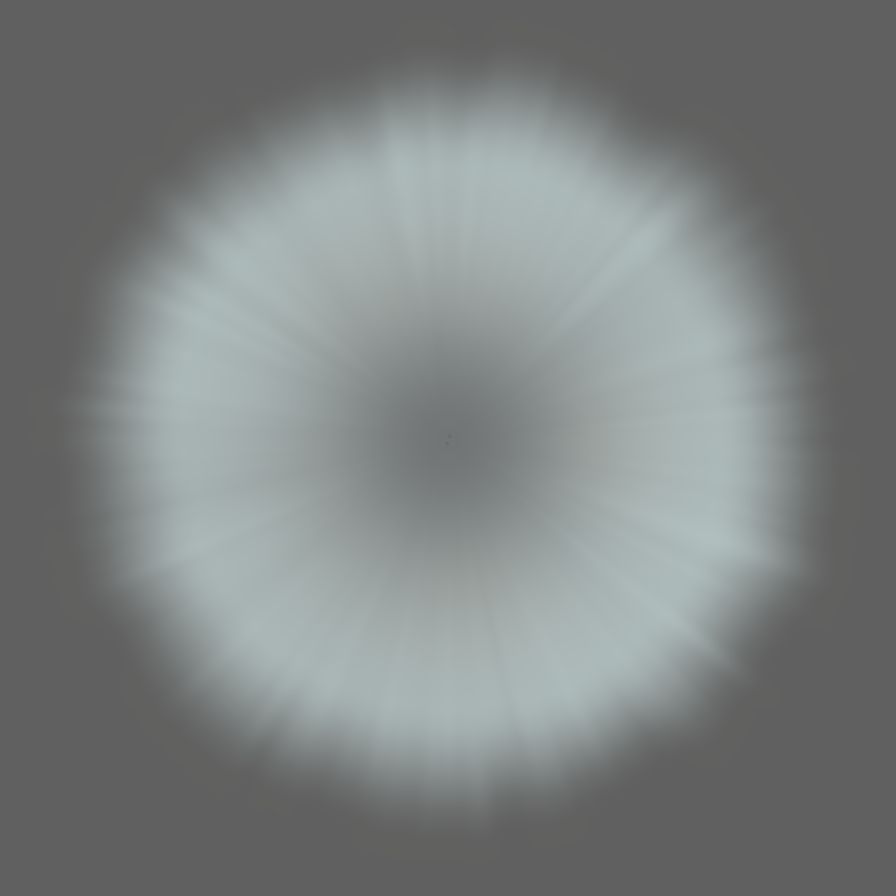
This background is drawn by a Shadertoy shader. Its source:

```glsl
#define CENTER vec2(0.0005, 0.009)
#define BACKDROP vec3(0.378, 0.378, 0.376)
#define GLOW vec3(0.677, 0.728, 0.728)
#define WARM_TINT vec3(0.012, 0.002, -0.006)
#define HOLLOW_WIDTH 0.165
#define HOLLOW_DEPTH 0.77
#define RIM_START 0.297
#define RIM_END 0.447
#define RIM_JITTER 0.035
#define RAY_CONTRAST 0.16
#define STREAK_STRENGTH 0.13
#define TAU 6.28319

float hash(vec2 p) {
    return fract(sin(dot(p, vec2(127.1, 311.7))) * 43758.5453);
}

// Value noise that wraps after a whole turn of `count` cells.
float polarNoise(float turn, float radius, float count, float seed) {
    vec2 p = vec2(turn * count, radius + seed * 17.0);
    vec2 cell = floor(p);
    vec2 f = fract(p);
    f = f * f * (3.0 - 2.0 * f);
    float left = mod(cell.x, count);
    float right = mod(cell.x + 1.0, count);
    float low = mix(hash(vec2(left, cell.y)), hash(vec2(right, cell.y)), f.x);
    float high = mix(hash(vec2(left, cell.y + 1.0)), hash(vec2(right, cell.y + 1.0)), f.x);
    return mix(low, high, f.y);
}

// Layered radial fibres, centred on zero.
float rayPattern(float turn, float radius) {
    float sum = 0.0;
    float weight = 0.42;
    float count = 19.0;
    for (int i = 0; i < 4; i++) {
        sum += weight * (polarNoise(turn, radius * 4.0, count, float(i) + 1.0) - 0.5);
        count = floor(count * 1.95);
        weight *= 0.8;
    }
    return sum;
}

void mainImage(out vec4 fragColor, in vec2 fragCoord) {
    float scale = min(iResolution.x, iResolution.y);
    vec2 p = (fragCoord - 0.5 * iResolution.xy) / scale - CENTER;
    float radius = length(p);
    float turn = atan(p.y, p.x + 1e-6) / TAU;
    float rays = rayPattern(turn, radius);

    // Bright ring with a dim hollow and a frayed rim
    float hollow = radius / HOLLOW_WIDTH;
    float inner = 1.0 - HOLLOW_DEPTH * exp(-hollow * hollow);
    float rim = 1.0 - smoothstep(RIM_START, RIM_END, radius - RIM_JITTER * rays);
    float fibreFade = smoothstep(0.0, 0.22, radius);
    float light = rim * (inner + RAY_CONTRAST * rays * fibreFade);

    // Faint streaks reaching past the rim
    float streak = max(rays + 0.12, 0.0);
    float reach = smoothstep(0.32, 0.39, radius) * (1.0 - smoothstep(0.37, 0.485, radius));
    light += STREAK_STRENGTH * streak * reach;

    // Cool glow with soft warm patches
    vec3 color = mix(BACKDROP, GLOW, light);
    float patches = polarNoise(turn, radius * 7.0, 9.0, 7.0);
    float midBand = smoothstep(0.06, 0.16, radius) * (1.0 - smoothstep(0.2, 0.31, radius));
    color += WARM_TINT * patches * midBand;

    // Pair of tiny specks at the hub
    vec2 offset = vec2(0.0013, 0.004);
    float speck = min(length(p - offset), length(p + offset));
    color -= 0.04 * (1.0 - smoothstep(0.0005, 0.003, speck));

    fragColor = vec4(color, 1.0);
}
```
